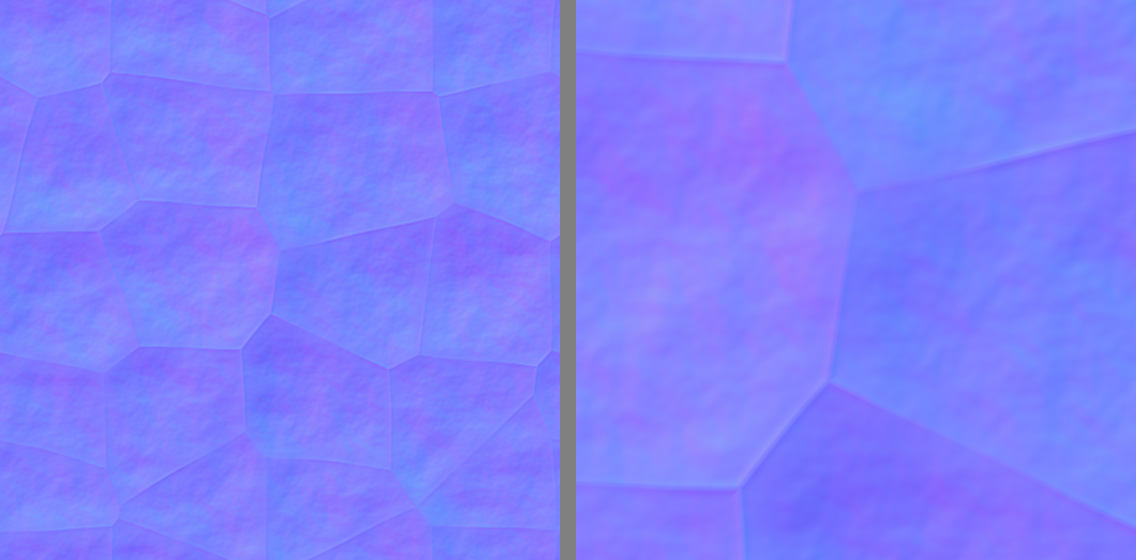
Left, the full canvas; right, a detail of the centre.
This texture map is drawn by a three.js fragment shader. Its source:

```glsl
varying vec2 vUv;

const vec2 GRID = vec2(4.0, 5.0);
const float JITTER = 0.74;
const vec2 DOME_SLOPE = vec2(0.62, 0.92);
const float GROOVE_WIDTH = 0.0042;
const float GROOVE_SLOPE = 0.17;
const float ROUGHNESS = 0.046;

vec2 hash2(vec2 p) {
  vec2 k = vec2(dot(p, vec2(127.1, 311.7)), dot(p, vec2(269.5, 183.3)));
  return fract(sin(k) * 43758.5453);
}

// Gradient noise that repeats after a whole number of lattice cells
float corner(vec2 cell, vec2 offset, float period, float seed) {
  float angle = 6.28318 * hash2(mod(cell, period) + seed).x;
  return dot(vec2(cos(angle), sin(angle)), offset);
}

float noise(vec2 p, float period, float seed) {
  vec2 i = floor(p);
  vec2 f = p - i;
  vec2 u = f * f * f * (f * (f * 6.0 - 15.0) + 10.0);
  vec2 e = vec2(1.0, 0.0);
  float low = mix(corner(i, f, period, seed),
                  corner(i + e.xy, f - e.xy, period, seed), u.x);
  float high = mix(corner(i + e.yx, f - e.yx, period, seed),
                   corner(i + e.xx, f - e.xx, period, seed), u.x);
  return mix(low, high, u.y);
}

float tiledNoise(vec2 uv, float freq, float seed) {
  return noise(uv * freq, freq, seed);
}

// Fine stone relief, each octave nearly as steep as the last
float relief(vec2 uv) {
  float height = 0.0;
  float freq = 7.0;
  float slope = 1.0;
  for (int i = 0; i < 5; i++) {
    height += slope / freq * tiledNoise(uv, freq, 17.0 + 9.0 * float(i));
    freq *= 2.0;
    slope *= 0.86;
  }
  return height;
}

vec2 reliefGradient(vec2 uv, float stepSize) {
  vec2 e = vec2(stepSize, 0.0);
  return vec2(relief(uv + e.xy) - relief(uv - e.xy),
              relief(uv + e.yx) - relief(uv - e.yx)) / (2.0 * stepSize);
}

vec2 seedPoint(vec2 cell) {
  vec2 jitter = hash2(mod(cell, GRID) + 3.0) - 0.5;
  return (cell + 0.5 + JITTER * jitter) / GRID;
}

// Offset from uv to the nearest seed; its lattice cell goes to home
vec2 nearestSeed(vec2 uv, out vec2 home) {
  vec2 base = floor(uv * GRID);
  vec2 nearest = vec2(9.0);
  home = base;
  for (int y = -2; y <= 2; y++) {
    for (int x = -2; x <= 2; x++) {
      vec2 cell = base + vec2(float(x), float(y));
      vec2 offset = seedPoint(cell) - uv;
      if (dot(offset, offset) < dot(nearest, nearest)) {
        nearest = offset;
        home = cell;
      }
    }
  }
  return nearest;
}

// Outward direction of the closest cell edge in xy, distance to it in z
vec3 nearestEdge(vec2 uv, vec2 home, vec2 toSeed) {
  vec3 edge = vec3(0.0, 1.0, 9.0);
  for (int y = -2; y <= 2; y++) {
    for (int x = -2; x <= 2; x++) {
      if (x == 0 && y == 0) continue;
      vec2 toOther = seedPoint(home + vec2(float(x), float(y))) - uv;
      vec2 outward = normalize(toOther - toSeed);
      float dist = 0.5 * dot(toSeed + toOther, outward);
      if (dist < edge.z) edge = vec3(outward, dist);
    }
  }
  return edge;
}

void main() {
  // Slightly bent cell borders
  vec2 bend = vec2(tiledNoise(vUv, 6.0, 71.0), tiledNoise(vUv, 6.0, 83.0));
  vec2 uv = vUv + 0.008 * bend;

  vec2 home;
  vec2 toSeed = nearestSeed(uv, home);
  vec3 edge = nearestEdge(uv, home, toSeed);

  // Domed stone with a flatter rim of uneven width
  float rim = 0.03 + 0.035 * tiledNoise(vUv, 5.0, 41.0);
  float shoulder = mix(0.45, 1.0, smoothstep(0.0, rim, edge.z));
  vec2 tilt = -toSeed * DOME_SLOPE * shoulder;

  // Narrow groove that fades in and out along the borders
  float wear = clamp(0.6 + 1.3 * tiledNoise(vUv, 8.0, 57.0), 0.12, 1.0);
  float depth = edge.z / GROOVE_WIDTH;
  tilt += edge.xy * GROOVE_SLOPE * wear * exp(-depth * depth);
  tilt *= smoothstep(0.0, 0.0024, edge.z);

  // Surface roughness, calmer beside the grooves
  float rough = ROUGHNESS * mix(0.55, 1.0, smoothstep(0.0, 0.035, edge.z));
  tilt -= rough * reliefGradient(vUv, 0.0012);

  vec3 normal = normalize(vec3(tilt.x, -tilt.y, 1.0));
  gl_FragColor = vec4(0.5 + 0.5 * normal, 1.0);
}
```
